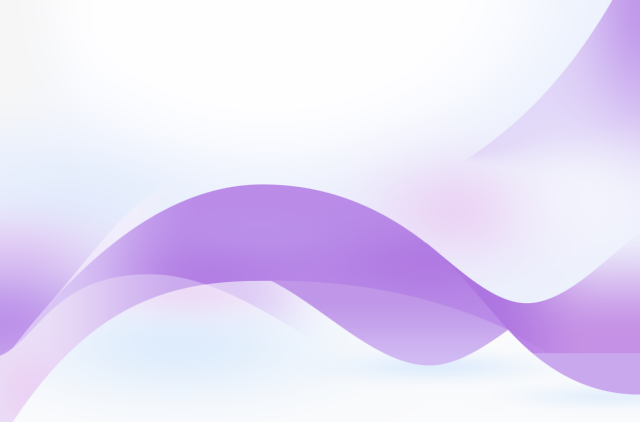
Reproduce this background procedurally as a Shadertoy shader.

```glsl
// Translucent violet ribbons sweeping over a pale, softly glowing backdrop.
#define WHITE vec3(0.995, 0.995, 1.0)
#define MIST vec3(0.925, 0.945, 0.99)
#define SKY vec3(0.86, 0.92, 0.99)
#define PINK vec3(0.92, 0.79, 0.95)
#define LILAC vec3(0.85, 0.77, 0.96)
#define VIOLET vec3(0.73, 0.55, 0.91)
#define DEEP vec3(0.68, 0.46, 0.88)

// Cubic arc between two knots, each given as (x, height, slope).
float arc(float x, vec3 a, vec3 b) {
    float w = b.x - a.x;
    float t = clamp((x - a.x) / w, 0.0, 1.0);
    float s = 1.0 - t;
    return mix(a.y, b.y, t * t * (3.0 - 2.0 * t)) + w * t * s * (a.z * s - b.z * t);
}

// Antialiased coverage of the side where d is positive.
float edge(float d) {
    return clamp(0.5 + d / max(fwidth(d), 1e-5), 0.0, 1.0);
}

float glow(vec2 p, vec2 centre, vec2 radius) {
    vec2 d = (p - centre) / radius;
    return exp(-dot(d, d));
}

// Ribbon outlines
float crestLine(float x) {
    vec3 top = vec3(0.41, 0.563, 0.0);
    vec3 shoulder = vec3(0.665, 0.425, -1.18);
    vec3 crossing = vec3(0.794, 0.2185, -1.66);
    if (x < top.x) return arc(x, vec3(0.0, 0.134, 2.07), top);
    if (x < shoulder.x) return arc(x, top, shoulder);
    if (x < crossing.x) return arc(x, shoulder, crossing);
    return arc(x, crossing, vec3(1.0, 0.065, 0.0));
}

float innerLine(float x) {
    vec3 rise = vec3(0.065, 0.242, 1.6);
    vec3 top = vec3(0.234, 0.35, 0.0);
    if (x < rise.x) return arc(x, vec3(0.0, 0.157, 0.6), rise);
    return x < top.x ? arc(x, rise, top) : arc(x, top, vec3(0.52, 0.163, -0.95));
}

float floorLine(float x) {
    vec3 top = vec3(0.423, 0.335, 0.0);
    if (x < top.x) return arc(x, vec3(0.02, 0.0, 2.3), top);
    return x < 0.794 ? arc(x, top, vec3(0.794, 0.2185, -0.7)) : crestLine(x);
}

float lobeLine(float x) {
    vec3 dip = vec3(0.671, 0.134, 0.0);
    return x < dip.x ? arc(x, vec3(0.423, 0.335, -0.75), dip)
                     : arc(x, dip, vec3(0.794, 0.2185, 1.1));
}

float valleyLine(float x) {
    vec3 dip = vec3(0.823, 0.2815, 0.0);
    return x < dip.x ? arc(x, vec3(0.665, 0.425, -1.18), dip)
                     : arc(x, dip, vec3(1.0, 0.45, 1.2));
}

// Backdrop above the ribbons
vec3 upperBackdrop(vec2 p, float crest) {
    float haze = smoothstep(0.65, 1.25, length((p - vec2(0.42, 1.05)) / 0.45));
    vec3 col = mix(WHITE, MIST, haze);
    col = mix(col, vec3(0.965), smoothstep(0.16, 0.0, p.x) * smoothstep(0.6, 0.8, p.y));
    col = mix(col, SKY, 0.5 * glow(p, vec2(0.12, 0.52), vec2(0.15, 0.1)));
    col = mix(col, PINK, 0.5 * glow(p, vec2(0.03, 0.40), vec2(0.12, 0.09)));
    col = mix(col, VIOLET, 0.95 * glow(p, vec2(0.0, 0.23), vec2(0.19, 0.16)));
    // pale streak hugging the left slope
    float streak = crest + 0.06 * smoothstep(0.07, 0.26, p.x);
    col = mix(col, vec3(0.96, 0.94, 0.99),
              0.7 * edge(streak - p.y) * smoothstep(0.29, 0.2, p.x));
    // rising veil at the right
    col = mix(col, PINK, 0.75 * glow(p, vec2(0.72, 0.50), vec2(0.13, 0.12)));
    float along = max(p.x - 0.723, 0.0);
    float veilTop = arc(p.x, vec3(0.723, 0.616, 1.0), vec3(0.957, 1.0, 2.6));
    float veilBase = smoothstep(0.0, 0.02 + 0.8 * along, p.y - 0.616 + 0.4 * along);
    float veil = edge(veilTop - p.y) * step(0.723, p.x);
    col = mix(col, LILAC, 0.6 * veil * veilBase);
    col = mix(col, VIOLET, 0.85 * glow(p, vec2(1.01, 1.0), vec2(0.09, 0.28)) * max(veil, step(0.957, p.x)));
    return mix(col, vec3(0.96, 0.96, 0.99), 0.75 * glow(p, vec2(0.92, 0.53), vec2(0.13, 0.15)));
}

// Backdrop below the ribbons, with the hanging translucent folds
vec3 lowerBackdrop(vec2 p) {
    vec3 col = vec3(0.98, 0.983, 0.99);
    col = mix(col, SKY, 0.9 * glow(p, vec2(0.28, 0.18), vec2(0.22, 0.12)));
    col = mix(col, PINK, 0.6 * glow(p, vec2(0.30, 0.31), vec2(0.13, 0.06)));
    col = mix(col, SKY, 0.85 * glow(p, vec2(0.68, 0.13), vec2(0.14, 0.03)));
    col = mix(col, SKY, 0.7 * glow(p, vec2(0.95, 0.06), vec2(0.12, 0.025)));
    float fold = edge(p.y - innerLine(p.x)) * smoothstep(0.53, 0.36, p.x);
    col = mix(col, LILAC, 0.8 * fold * smoothstep(0.14, 0.3, p.y));
    vec3 lobe = mix(vec3(0.82, 0.73, 0.95), vec3(0.75, 0.59, 0.91), smoothstep(0.13, 0.30, p.y));
    return mix(col, lobe, edge(p.y - lobeLine(p.x)));
}

void mainImage(out vec4 fragColor, in vec2 fragCoord) {
    vec2 p = fragCoord / iResolution.xy;
    float crest = crestLine(p.x);
    vec3 col = upperBackdrop(p, crest);

    // right ribbon, dissolving upward, with a lighter lower strip
    vec3 right = mix(DEEP, vec3(0.77, 0.57, 0.9), smoothstep(0.76, 0.92, p.x));
    float u = clamp((p.x - 0.794) / 0.206, 0.0, 1.0);
    right += 0.025 * edge(crest + 0.14 * u * (1.0 - u) - p.y);
    float solid = 1.0 - smoothstep(0.2, 0.47, p.y) * smoothstep(0.76, 0.95, p.x);
    col = mix(col, right, edge(valleyLine(p.x) - p.y) * step(0.665, p.x) * solid);

    // main ribbon
    vec3 body = mix(LILAC, VIOLET, smoothstep(0.1, 0.31, p.x));
    body = mix(body, DEEP, 0.6 * glow(p, vec2(0.33, 0.35), vec2(0.12, 0.08)));
    body = mix(body, DEEP, 0.8 * glow(p, vec2(0.67, 0.38), vec2(0.17, 0.09)));
    body = mix(body, vec3(0.73, 0.58, 0.92), 0.5 * glow(p, vec2(0.41, 0.44), vec2(0.14, 0.05)));
    col = mix(col, body, edge(crest - p.y));

    // pale inner band, then everything beneath
    vec3 band = mix(vec3(0.92, 0.88, 0.97), vec3(0.79, 0.66, 0.93), smoothstep(0.04, 0.31, p.x));
    band = mix(band, PINK, 0.6 * glow(p, vec2(0.05, 0.07), vec2(0.06, 0.1)));
    col = mix(col, band, edge(innerLine(p.x) - p.y));
    col = mix(col, lowerBackdrop(p), edge(floorLine(p.x) - p.y));
    fragColor = vec4(col, 1.0);
}
```
